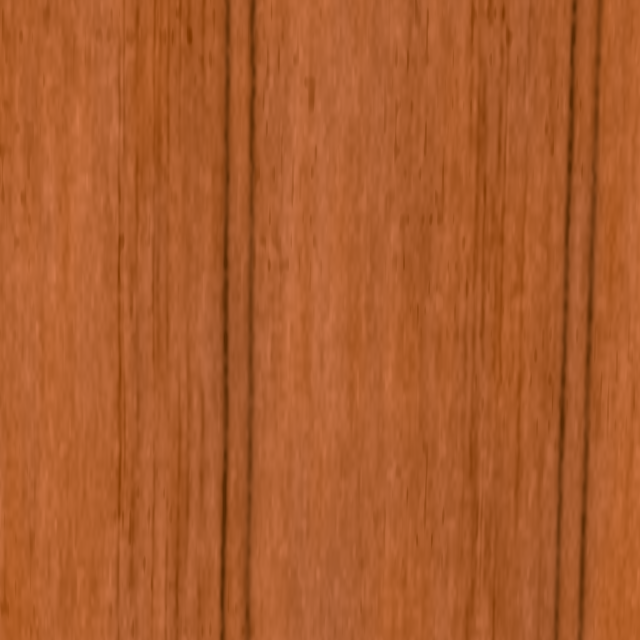
A WebGL 2 fragment shader for this texture:

```glsl
#version 300 es
precision highp float;
// Warm reddish-brown wood panelling with vertical grain and paired dark grooves.

uniform vec2 u_resolution;
out vec4 fragColor;

float hash(vec2 cell) {
  uvec2 q = uvec2(ivec2(cell)) * uvec2(1597334673u, 3812015801u);
  uint n = (q.x ^ q.y) * 1597334673u;
  n = (n ^ (n >> 15)) * 2246822519u;
  return float((n ^ (n >> 13)) >> 8) / 16777216.0;
}

float noise(vec2 p) {
  vec2 cell = floor(p), f = fract(p);
  f = f * f * (3.0 - 2.0 * f);
  return mix(mix(hash(cell), hash(cell + vec2(1, 0)), f.x),
             mix(hash(cell + vec2(0, 1)), hash(cell + vec2(1, 1)), f.x), f.y);
}

// Noise centred on zero, stretched along the grain
float streak(vec2 p, float across, float along, float seed) {
  return noise(p * vec2(across, along) + seed * vec2(37.3, 91.7)) - 0.5;
}

float ridge(float offset, float width) {
  return exp(-offset * offset / (width * width));
}

void main() {
  vec2 uv = gl_FragCoord.xy / u_resolution;

  // Grain coordinates lean further to the right across the panel
  vec2 grain = uv;
  grain.x -= (0.037 * uv.x - 0.0055) * uv.y;
  grain.x += 0.003 * streak(uv, 3.0, 4.0, 1.0) + 0.0014 * streak(uv, 14.0, 20.0, 2.0);

  // Each plank is measured from its first groove
  float plank = floor((grain.x - 0.089) / 0.521);
  float across = mod(grain.x - 0.089, 0.521) - 0.26;

  // Broad bands, streaks, fibres and mottling
  float tone = 0.10;
  tone += 0.38 * streak(grain, 11.0, 1.3, 3.0);
  tone += 0.55 * streak(grain, 46.0, 2.2, 4.0);
  tone += 0.55 * streak(grain, 110.0, 6.0, 5.0);
  tone += 0.52 * streak(grain, 170.0, 20.0, 12.0);
  tone += 0.56 * streak(grain, 220.0, 65.0, 6.0);
  tone += 0.24 * streak(uv, 40.0, 30.0, 7.0);
  tone -= 0.26 * smoothstep(-0.2, -0.03, across) * (1.0 - smoothstep(0.03, 0.05, across));
  tone -= 0.18 * smoothstep(0.60, 0.63, grain.x);

  // Long thin grain lines gather beside the grooves
  for (int i = 0; i < 11; i++) {
    vec2 id = vec2(float(i), plank + 20.0);
    float place = -0.20 * pow(hash(id), 0.8) - 0.01;
    float fade = smoothstep(0.25, 0.75, noise(vec2(float(i) * 7.0 + plank + 50.0, uv.y * 6.0)));
    float width = mix(0.002, 0.0045, hash(id + 60.0));
    float broken = 1.0 + 0.9 * streak(grain, 160.0, 40.0, 13.0);
    tone -= 0.8 * fade * broken * ridge(across - place, width);
  }

  // Short dark pores and pale flecks
  float poreZone = smoothstep(0.25, 0.7, noise(uv * vec2(9.0, 5.0) + 15.0));
  tone -= 0.85 * poreZone * smoothstep(0.22, 0.48, streak(grain, 175.0, 28.0, 8.0));
  tone += 0.38 * smoothstep(0.22, 0.48, streak(grain, 140.0, 26.0, 9.0));

  vec3 color = vec3(0.688, 0.375, 0.188) + tone * vec3(0.094, 0.078, 0.088);

  // Outer planks are more orange than the middle one, with orange and pink streaks
  float warmth = 1.0 - smoothstep(0.05, 0.4, uv.x) + smoothstep(0.92, 0.95, uv.x);
  warmth += 1.2 * streak(grain, 8.0, 2.0, 10.0) + 1.3 * streak(grain, 36.0, 5.0, 14.0) - 0.2;
  color += warmth * vec3(0.010, -0.003, -0.021);

  // Paired grooves with a soft shadow and uneven depth
  float wear = noise(vec2(plank * 9.0 + 30.0, uv.y * 6.0));
  float rough = 1.0 + 0.7 * streak(uv, 150.0, 60.0, 11.0);
  float first = ridge(across, 0.0046) * mix(0.6, 1.0, wear);
  float second = ridge(across - 0.038, 0.0050) * mix(0.75, 0.45, wear);
  float shadow = 0.14 * (ridge(across, 0.011) + ridge(across - 0.038, 0.012));
  float depth = clamp((first + second) * rough * 0.88 + shadow, 0.0, 1.0);
  color = mix(color, vec3(0.36, 0.165, 0.01), depth);

  fragColor = vec4(clamp(color, 0.0, 1.0), 1.0);
}
```
